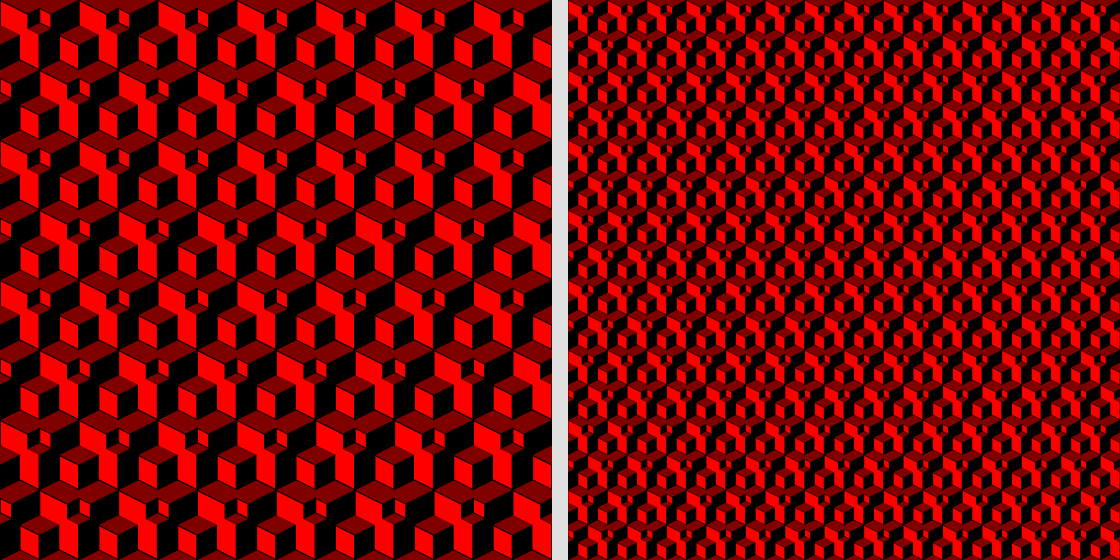
Left, the tile; right, the same tile 2 across and 2 down.
Write a WebGL 2 fragment shader that draws this pattern.

```glsl
#version 300 es
precision highp float;

uniform vec2 u_resolution;
out vec4 fragColor;

const vec2 REPEATS = vec2(7.0, 4.0);
const vec2 TILE = vec2(1.0, 16.0 / 9.0);   // unit = width of one cube
const vec3 BLACK = vec3(0.0);
const vec3 RED = vec3(1.0, 0.0, 0.0);
const vec3 MAROON = vec3(0.5, 0.0, 0.0);
const float RED_INSET = 0.011;             // outline taken from red faces
const float MAROON_INSET = 0.003;          // outline taken from top faces
const float POST_SCALE = 0.5;              // raised cube on the back corner
const float NOTCH_SCALE = 0.3;             // hollow in the front corner

// Cube edges leaving the near corner
const float RISE = 0.25;
const float DROP = 0.5 * TILE.y - RISE;
const vec2 EDGE_RIGHT = vec2(0.5, RISE);
const vec2 EDGE_LEFT = vec2(-0.5, RISE);
const vec2 EDGE_DOWN = vec2(0.0, -DROP);

float cross2(vec2 a, vec2 b) {
    return a.x * b.y - a.y * b.x;
}

// Signed distance to the parallelogram spanned by a and b from the origin
float parallelogram(vec2 p, vec2 a, vec2 b) {
    float area = cross2(a, b);
    vec2 st = vec2(cross2(p, b), cross2(a, p)) / area;
    vec2 heights = abs(area) / vec2(length(b), length(a));
    vec2 d = (abs(st - 0.5) - 0.5) * heights;
    return max(d.x, d.y);
}

float coverage(float d, float pixel) {
    return clamp(0.5 - d / pixel, 0.0, 1.0);
}

// Black outline first, then the inset fill
vec3 paintFace(vec3 base, vec3 fill, float d, float inset, float pixel) {
    base = mix(base, BLACK, coverage(d, pixel));
    return mix(base, fill, coverage(d + inset, pixel));
}

// Three faces around a corner; a negative scale gives a hollow
vec3 paintCube(vec3 base, vec2 p, float scale, float pixel) {
    vec2 r = EDGE_RIGHT * scale;
    vec2 l = EDGE_LEFT * scale;
    vec2 d = EDGE_DOWN * scale;
    base = paintFace(base, BLACK, parallelogram(p, r, d), 0.0, pixel);
    base = paintFace(base, RED, parallelogram(p, l, d), RED_INSET, pixel);
    return paintFace(base, MAROON, parallelogram(p, r, l), MAROON_INSET, pixel);
}

void main() {
    vec2 p = fract(gl_FragCoord.xy / u_resolution * REPEATS) * TILE;
    float pixel = REPEATS.x / u_resolution.x;
    vec2 notchShift = NOTCH_SCALE * (EDGE_RIGHT + EDGE_LEFT + EDGE_DOWN);
    vec2 postShift = vec2(0.0, RISE + POST_SCALE * DROP);
    vec3 color = BLACK;

    // Layer 0: large notched cubes; layer 1: raised cubes over them
    for (int layer = 0; layer < 2; layer++) {
        for (int row = 0; row < 4; row++) {
            for (int column = -1; column <= 1; column++) {
                float stagger = 0.5 * float(row & 1);
                vec2 corner = vec2(float(column) + stagger + 0.5,
                                   float(row) * 0.5 * TILE.y - RISE);
                vec2 q = p - corner;
                if (layer == 0) {
                    color = paintCube(color, q, 1.0, pixel);
                    color = paintCube(color, q - notchShift, -NOTCH_SCALE, pixel);
                } else {
                    color = paintCube(color, q - postShift, POST_SCALE, pixel);
                }
            }
        }
    }

    fragColor = vec4(color, 1.0);
}
```
